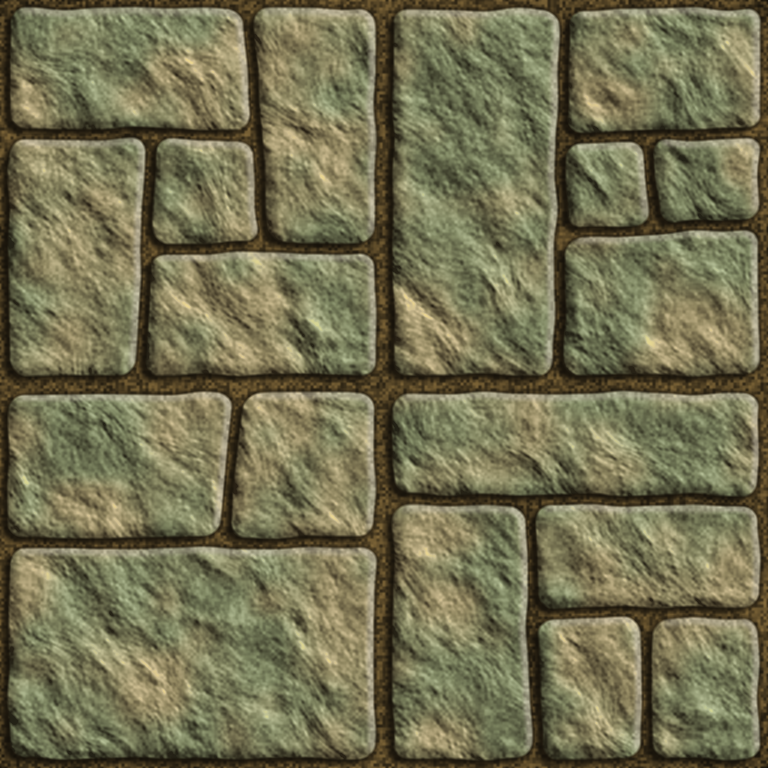
Reproduce this texture procedurally as a WebGL 1 fragment shader.

```glsl
precision highp float;
// Rough olive paving: a seamless tile of four blocks of hewn stones in dark earthy joints.
uniform vec2 u_resolution;

const vec3 SHADE = vec3(0.15, 0.13, 0.09);
const vec3 STONE = vec3(0.54, 0.53, 0.41);
const vec3 PALE = vec3(0.76, 0.74, 0.62);
const vec3 RIM = vec3(0.72, 0.69, 0.62);
const vec3 EARTH = vec3(0.36, 0.29, 0.16);
const vec3 GAP = vec3(0.07, 0.055, 0.03);
const vec2 TO_LIGHT = vec2(1.0, 0.8);
const float JOINT = 0.014;
const float CORNER = 0.04;

float hash(vec2 p) {
  return fract(sin(dot(p, vec2(12.9898, 78.233))) * 43758.5453);
}

// Value noise that wraps after freq cells.
float noise(vec2 p, vec2 freq) {
  vec2 q = p * freq, i = floor(q), f = fract(q);
  f = f * f * (3.0 - 2.0 * f);
  vec2 a = mod(i, freq), b = mod(i + 1.0, freq);
  return mix(mix(hash(a), hash(vec2(b.x, a.y)), f.x),
             mix(hash(vec2(a.x, b.y)), hash(b), f.x), f.y);
}

// Sides hold the distances to left, bottom, right and top; a split keeps one half.
vec4 splitX(vec4 s, float d) {
  return d < 0.0 ? vec4(s.xy, min(s.z, -d), s.w) : vec4(min(s.x, d), s.yzw);
}

vec4 splitY(vec4 s, float d) {
  return d < 0.0 ? vec4(s.xyz, min(s.w, -d)) : vec4(s.x, min(s.y, d), s.zw);
}

// Four stones turning around a small middle one.
vec4 pinwheel(vec4 s, vec2 p) {
  float left = p.x - 0.36 - 0.06 * p.y;
  float right = p.x - 0.718 + 0.078 * p.y;
  float low = p.y - 0.355, high = p.y - 0.651;
  if (right > 0.0 && low > 0.0) return splitY(splitX(s, right), low);
  if (right < 0.0 && high > 0.0) return splitY(splitX(s, right), high);
  if (left < 0.0) return splitY(splitX(s, left), high);
  if (low < 0.0) return splitY(splitX(s, left), low);
  return vec4(left, low, -right, -high);
}

// One tall stone beside a column of four.
vec4 tallColumn(vec4 s, vec2 p) {
  float tall = p.x - 0.455 - 0.013 * p.y;
  float high = p.y - 0.633 - 0.02 * p.x;
  float low = p.y - 0.364 - 0.056 * p.x;
  s = splitX(s, tall);
  if (tall < 0.0) return s;
  s = splitY(s, high);
  if (high > 0.0) return s;
  s = splitY(s, low);
  return low < 0.0 ? s : splitX(s, p.x - 0.74 + 0.08 * p.y);
}

// Two leaning stones above a large slab.
vec4 slab(vec4 s, vec2 p) {
  float level = p.y - 0.586;
  s = splitY(s, level);
  return level < 0.0 ? s : splitX(s, p.x - 0.515 - 0.11 * p.y);
}

// A long lintel above one upright and three smaller stones.
vec4 lintel(vec4 s, vec2 p) {
  float level = p.y - 0.698, upright = p.x - 0.4 + 0.03 * p.y, low = p.y - 0.404;
  s = splitY(s, level);
  if (level > 0.0) return s;
  s = splitX(s, upright);
  if (upright < 0.0) return s;
  s = splitY(s, low);
  return low > 0.0 ? s : splitX(s, p.x - 0.685);
}

// Distance inward from the rounded stone edge, negative in the joints.
float depthAt(vec2 p) {
  p += 0.006 * (vec2(noise(p, vec2(22.0)), noise(p + 0.37, vec2(22.0))) - 0.5);
  vec2 block = floor(fract(p) * 2.0), local = fract(p * 2.0);
  vec4 s = vec4(local, 1.0 - local) - 0.01;
  if (block.y > 0.5) s = block.x < 0.5 ? pinwheel(s, local) : tallColumn(s, local);
  else s = block.x < 0.5 ? slab(s, local) : lintel(s, local);
  vec2 q = CORNER + JOINT - min(s.xy, s.zw);
  return CORNER - length(max(q, 0.0)) - min(max(q.x, q.y), 0.0);
}

// Chipped surface with slanting ridges.
float relief(vec2 p) {
  vec2 q = vec2(p.x + p.y, p.y - p.x), freq = vec2(18.0, 11.0);
  q += 0.03 * vec2(noise(p, vec2(16.0)), noise(p + 0.61, vec2(16.0)));
  float sum = 0.0, amp = 1.0;
  for (int i = 0; i < 4; i++) {
    sum += amp * noise(q, freq);
    freq *= 2.0;
    amp *= 0.5;
  }
  return sum;
}

void main() {
  vec2 p = gl_FragCoord.xy / u_resolution;
  vec2 stepToLight = 0.002 * TO_LIGHT;
  float depth = depthAt(p);
  float facing = clamp((depth - depthAt(p + stepToLight)) / 0.004, -1.0, 1.0);
  float grain = noise(p, vec2(256.0)) - 0.5;
  float patches = noise(p, vec2(9.0)) * 0.6 + noise(p, vec2(23.0)) * 0.4 - 0.5;

  // Stone face, lit across its relief and bevel.
  float bevel = 1.0 - smoothstep(0.0, 0.04, depth);
  float tone = 0.6 + 3.0 * (relief(p) - relief(p + stepToLight));
  tone += 0.25 * grain + 0.25 * patches + bevel * (0.12 * max(facing, 0.0) + 0.4 * min(facing, 0.0));
  vec3 face = mix(SHADE, STONE, clamp(tone / 0.64, 0.0, 1.0));
  face = mix(face, PALE, clamp((tone - 0.64) / 0.36, 0.0, 1.0));
  face *= mix(vec3(0.92, 1.0, 0.94), vec3(1.06, 1.0, 0.92), smoothstep(-0.25, 0.25, patches));
  face += vec3(0.12, 0.1, 0.0) * smoothstep(0.95, 1.25, tone);
  float rim = (1.0 - smoothstep(0.008, 0.026, depth)) * max(facing, 0.0);
  face = mix(face, RIM + 0.2 * grain, 0.65 * rim);

  // Earth in the joints, shaded by the stones toward the light.
  float shadow = smoothstep(-0.012, 0.012, depthAt(p + 0.008 * TO_LIGHT));
  float contact = smoothstep(-0.014, 0.0, depth);
  vec3 earth = EARTH * (0.9 + 0.9 * grain + 0.4 * patches);
  earth = mix(earth, GAP, max(0.85 * shadow, 0.55 * contact));

  gl_FragColor = vec4(mix(earth, face, smoothstep(-0.004, 0.005, depth)), 1.0);
}
```
